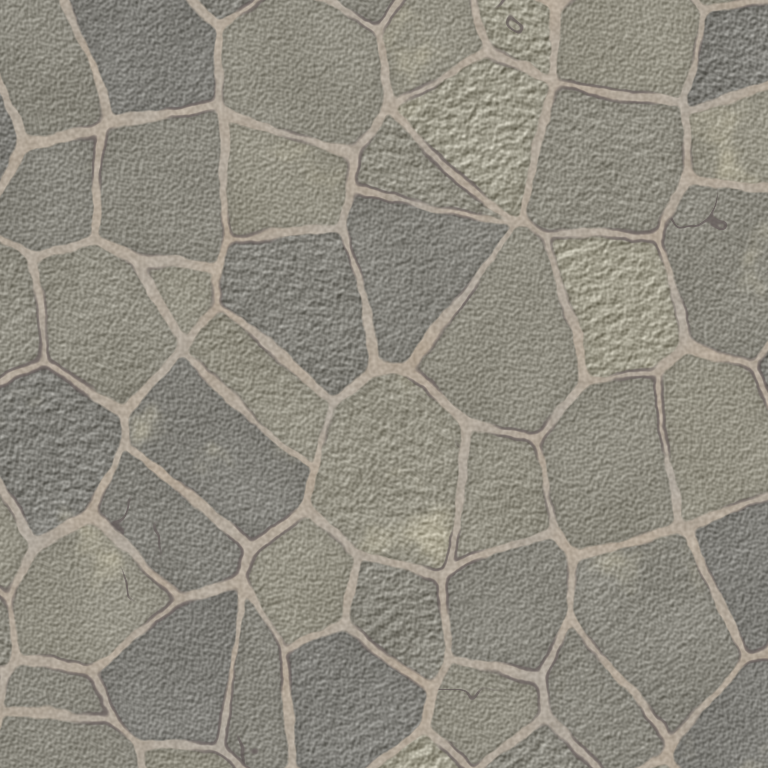
Write a Shadertoy shader that draws this texture.

```glsl
// Crazy paving: irregular grey-green slate slabs set in pale pinkish mortar.

const vec2 SLAB_GRID = vec2(6.7, 5.9);   // slabs across the canvas
const vec2 LIGHT_STEP = vec2(-0.0018, 0.0026);

const vec3 SLATE  = vec3(0.495, 0.490, 0.468);
const vec3 OLIVE  = vec3(0.578, 0.565, 0.512);
const vec3 PALE   = vec3(0.645, 0.630, 0.560);
const vec3 STAIN  = vec3(0.740, 0.715, 0.625);
const vec3 MORTAR = vec3(0.695, 0.655, 0.602);
const vec3 CREVICE = vec3(0.390, 0.355, 0.350);

vec2 hash2(vec2 p) {
    vec3 q = fract(p.xyx * vec3(0.1031, 0.1030, 0.0973));
    q += dot(q, q.yzx + 33.33);
    return fract((q.xx + q.yz) * q.zy);
}

float cornerSlope(vec2 cell, vec2 corner, vec2 f) {
    float angle = 6.2832 * hash2(cell + corner + 57.0).x;
    return dot(vec2(cos(angle), sin(angle)), f - corner);
}

// Gradient noise, roughly -0.7 to 0.7
float noise(vec2 p) {
    vec2 i = floor(p), f = p - i;
    vec2 u = f * f * f * (f * (f * 6.0 - 15.0) + 10.0);
    float low  = mix(cornerSlope(i, vec2(0, 0), f), cornerSlope(i, vec2(1, 0), f), u.x);
    float high = mix(cornerSlope(i, vec2(0, 1), f), cornerSlope(i, vec2(1, 1), f), u.x);
    return mix(low, high, u.y);
}

float fbm(vec2 p) {
    float sum = 0.0, amplitude = 0.6;
    for (int i = 0; i < 4; i++) {
        sum += amplitude * noise(p);
        p = mat2(1.6, 1.2, -1.2, 1.6) * p + 7.3;
        amplitude *= 0.5;
    }
    return sum;
}

float smoothMin(float a, float b, float k) {
    float h = max(k - abs(a - b), 0.0) / k;
    return min(a, b) - h * h * k * 0.25;
}

// Offset to the seed of a cell (xy) and its weighted squared distance (z)
vec3 seedOffset(vec2 cell, vec2 p) {
    vec2 offset = cell + 0.02 + 0.96 * hash2(cell + 11.0) - p;
    float weight = 0.32 * hash2(cell + 83.0).x;
    return vec3(offset, dot(offset, offset) - weight);
}

// Weighted Voronoi slabs: cell id (xy) and distance to the border (z)
vec3 slabs(vec2 p) {
    vec2 base = floor(p), id = base;
    vec3 nearest = vec3(0, 0, 100);
    for (int y = -2; y <= 2; y++)
    for (int x = -2; x <= 2; x++) {
        vec2 cell = base + vec2(x, y);
        vec3 seed = seedOffset(cell, p);
        if (seed.z < nearest.z) { nearest = seed; id = cell; }
    }
    float border = 2.0;
    for (int y = -2; y <= 2; y++)
    for (int x = -2; x <= 2; x++) {
        vec2 cell = base + vec2(x, y);
        if (cell == id) continue;
        vec3 seed = seedOffset(cell, p);
        float d = (seed.z - nearest.z) / (2.0 * length(seed.xy - nearest.xy));
        border = smoothMin(border, d, 0.05);
    }
    return vec3(id, border);
}

float rockHeight(vec2 p, float roughness) {
    float ripples = noise(p * vec2(52, 92)) + 0.6 * noise(p * vec2(125, 150) + 9.0);
    return 0.5 * noise(p * 215.0) + roughness * ripples;
}

vec3 slabColor(vec2 p, vec2 id) {
    vec2 kind = hash2(id + 31.0), style = hash2(id + 131.0);
    vec3 color = mix(SLATE, OLIVE, smoothstep(0.05, 0.85, kind.x));
    color = mix(color, PALE, 0.8 * smoothstep(0.8, 0.9, kind.y));

    // Cloudy tone and pale weathered stains
    color += 0.07 * fbm(p * 9.0 + id * 3.7);
    float stain = smoothstep(0.12, 0.4, fbm(p * 7.0 + id * 5.1));
    color = mix(color, STAIN, 0.65 * stain * step(0.6, style.y));

    // Cleft surface lit from the upper left, its grain turned per slab
    float angle = 1.4 * (style.x - 0.5), c = cos(angle), s = sin(angle);
    mat2 turn = mat2(c, s, -s, c);
    float roughness = mix(0.25, 1.25, kind.y * kind.y);
    float relief = rockHeight(turn * p, roughness)
                 - rockHeight(turn * (p + LIGHT_STEP), roughness);
    color += 0.24 * relief + 0.07 * noise(p * 165.0 + 4.0);

    // Occasional hairline cracks
    float crack = 1.0 - smoothstep(0.0006, 0.0026, abs(fbm(p * 5.0 + id * 2.3)) / 5.0);
    crack *= smoothstep(0.12, 0.25, noise(p * 8.0 + id)) * step(0.65, style.x);
    return mix(color, CREVICE, 0.75 * crack);
}

vec3 mortarColor(vec2 p) {
    float grit = 0.09 * noise(p * 190.0) + 0.08 * fbm(p * 45.0);
    return MORTAR + grit + vec3(0.02, 0.0, -0.02) * noise(p * 12.0);
}

void mainImage(out vec4 fragColor, in vec2 fragCoord) {
    vec2 p = fragCoord / iResolution.y;
    float pixel = 1.0 / iResolution.y;

    // Chipped, slightly wandering slab outlines
    vec2 chips = 0.006 * vec2(fbm(p * 24.0), fbm(p * 24.0 + 40.0));
    vec2 bend = 0.014 * vec2(noise(p * 6.0), noise(p * 6.0 + 20.0));
    vec3 slab = slabs((p + chips + bend) * SLAB_GRID + 3.0);
    float border = slab.z / SLAB_GRID.x;
    float jointHalf = 0.0054 + 0.0045 * noise(p * 8.0 + 2.0) + 0.002 * noise(p * 50.0);
    float inside = border - jointHalf;

    // Slabs, worn darker at the rim, over the mortar
    vec3 stone = slabColor(p, slab.xy);
    stone *= 1.0 - 0.08 * exp(-max(inside, 0.0) * 180.0);
    float soft = 0.0009 + 0.7 * pixel;
    vec3 color = mix(mortarColor(p), stone, smoothstep(-soft, soft, inside));

    // Broken shadow lines where the mortar has pulled away
    float gap = 1.0 - smoothstep(0.0004, 0.0018 + pixel, abs(inside));
    gap *= smoothstep(-0.05, 0.3, noise(p * 11.0 + 60.0));
    color = mix(color, CREVICE, 0.7 * gap);

    fragColor = vec4(clamp(color, 0.0, 1.0), 1.0);
}
```
